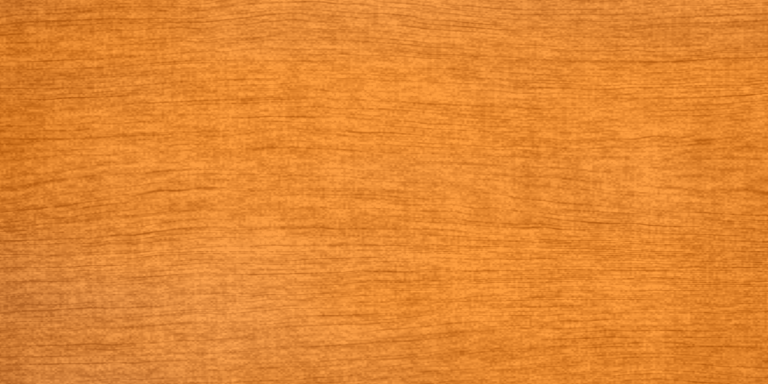
A Shadertoy shader for this texture:

```glsl
// Warm orange cherry wood board with fine horizontal grain.

const vec3 DARK_WOOD  = vec3(0.775, 0.415, 0.095);
const vec3 LIGHT_WOOD = vec3(0.950, 0.575, 0.215);
const vec3 PALE_SHEEN = vec3(-0.020, 0.020, 0.080);

float hash(vec2 p) {
    return fract(sin(dot(p, vec2(127.1, 311.7))) * 43758.5453);
}

// Smooth value noise in 0..1
float noise(vec2 p) {
    vec2 i = floor(p);
    vec2 f = fract(p);
    f = f * f * (3.0 - 2.0 * f);
    float low  = mix(hash(i), hash(i + vec2(1.0, 0.0)), f.x);
    float high = mix(hash(i + vec2(0.0, 1.0)), hash(i + vec2(1.0, 1.0)), f.x);
    return mix(low, high, f.y);
}

// Noise centred on zero, with its own frequency per axis
float streak(vec2 p, float along, float across, float seed) {
    return noise(p * vec2(along, across) + seed) - 0.5;
}

// Bends the grain: rising below, arched in the middle, wavy everywhere
vec2 warpGrain(vec2 p) {
    float lower = 1.0 - smoothstep(0.15, 0.42, p.y);
    float band = (p.y - 0.44) / 0.14;
    float peak = p.x - 0.85;
    float arch = exp(-band * band) * sqrt(peak * peak + 0.04);
    float bend = 0.065 * arch - 0.045 * p.x * lower
               + 0.055 * streak(p, 1.3, 2.0, 3.0)
               + 0.020 * streak(p, 4.0, 6.0, 17.0)
               + 0.006 * streak(p, 17.0, 22.0, 41.0);
    return vec2(p.x, p.y + bend);
}

// Thin dark lines, one per row, broken into dashes of the given frequency
float grainLines(vec2 p, float rows, float dashes, float width, float pixel, float seed) {
    float v = p.y * rows;
    float row = floor(v);
    float wobble = 0.25 * (noise(vec2(p.x * 7.0, row * 7.3 + seed)) - 0.5);
    float centre = mix(0.3, 0.7, hash(vec2(row, seed))) + wobble;
    float dist = abs(fract(v) - centre) / rows;
    float line = 1.0 - smoothstep(0.0, width + 0.6 * pixel, dist);
    float fade = noise(vec2(p.x * dashes + row * 5.7, row * 3.1 + seed));
    return line * smoothstep(0.2, 0.8, fade);
}

// Broad light falloff: bright centre, darker left edge and right corners
float boardShade(vec2 p, float aspect) {
    vec2 q = vec2(p.x / aspect, p.y) - vec2(0.53, 0.58);
    float left = 1.0 - smoothstep(0.0, 0.30, p.x / aspect);
    return 0.16 - 0.85 * q.x * q.x - 0.45 * q.y * q.y - 0.28 * left;
}

void mainImage(out vec4 fragColor, in vec2 fragCoord) {
    float pixel = 1.0 / iResolution.y;
    float aspect = iResolution.x * pixel;
    vec2 p = fragCoord * pixel;
    vec2 g = warpGrain(p);

    // Long bands and shorter streaks that follow the grain
    float tone = 0.75 + boardShade(p, aspect);
    tone += 0.28 * streak(g, 1.2, 9.0, 5.0);
    tone += 0.16 * streak(g, 3.5, 32.0, 23.0);
    tone += 0.32 * streak(g, 10.0, 80.0, 31.0);

    // Short flecks and fine speckle
    tone += 0.52 * streak(g, 38.0, 135.0, 57.0);
    tone += 0.68 * streak(p, 165.0, 215.0, 71.0);

    // Faint blotches across the grain
    float figure = streak(p, 7.0, 3.0, 83.0) + 0.6 * streak(p, 26.0, 11.0, 91.0);
    tone += 0.20 * figure;

    // Growth lines: a few long ones, many short ones
    tone -= 0.30 * grainLines(g, 21.0, 2.2, 0.0030, pixel, 2.0);
    tone -= 0.36 * grainLines(g, 41.0, 4.0, 0.0026, pixel, 9.0);
    tone -= 0.36 * grainLines(g, 63.0, 7.0, 0.0022, pixel, 27.0);

    // Paler, greyer sheen towards the lower left and along the top
    float corner = 1.0 - smoothstep(0.1, 1.0, length(p * vec2(0.7, 1.3)));
    float top = 0.35 * smoothstep(0.75, 1.0, p.y);
    float sheen = corner + top + 0.45 * streak(p, 3.0, 9.0, 13.0);

    vec3 wood = mix(DARK_WOOD, LIGHT_WOOD, clamp(tone, -0.25, 1.25));
    wood += PALE_SHEEN * clamp(sheen, 0.0, 1.0);
    fragColor = vec4(clamp(wood, 0.0, 1.0), 1.0);
}
```
